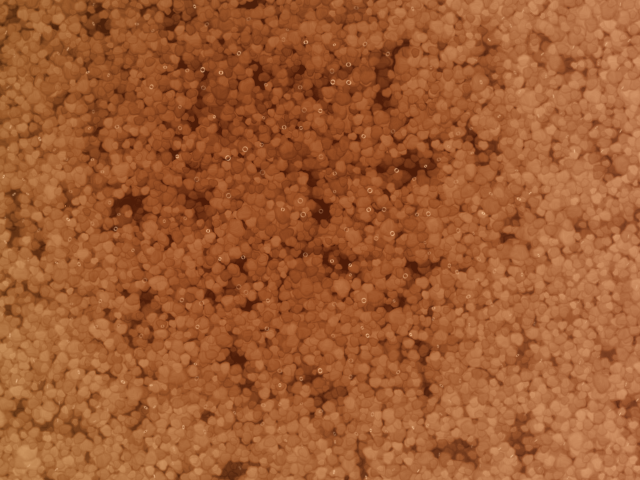
Give the GLSL for this texture, as a WebGL 1 fragment shader.

```glsl
precision highp float;
// Wet orange-brown sand seen close up: layers of rounded grains piled from
// dark to light. Layered sines open dark pits between them, a broad light
// pales the borders, and tiny bubbles and glints lie scattered on top.

uniform vec2 u_resolution;

#define LAYERS 5
#define GRAIN_CELL 0.0245
#define GRAIN_SOFT 0.0026
#define BUBBLE_CELL 0.044
#define BUBBLE_RADIUS 0.0046
#define PIT_SCALE 13.0
#define PIT_DEPTH 1.1
#define DEEP vec3(0.31, 0.11, 0.03)
#define RUST vec3(0.61, 0.315, 0.145)
#define PALE vec3(0.81, 0.545, 0.355)
#define GLINT vec3(0.95, 0.76, 0.58)

vec3 hash3(vec2 p) {
  vec3 q = fract(p.xyx * vec3(0.1031, 0.1030, 0.0973));
  q += dot(q, q.yxz + 33.33);
  return fract((q.xxy + q.yzz) * q.zyx);
}

// Layered, rotated and bent sines, roughly -1 to 1.
float clouds(vec2 p) {
  float sum = 0.0, amp = 0.5;
  for (int i = 0; i < 4; i++) {
    p = mat2(0.8, 0.6, -0.6, 0.8) * p * 1.7 + vec2(1.7, 4.1);
    p += 0.6 * sin(p.yx * 1.3);
    sum += amp * sin(p.x) * sin(p.y);
    amp *= 0.72;
  }
  return sum;
}

float pitAt(vec2 p) {
  return smoothstep(0.05, 0.8, clouds(p * PIT_SCALE));
}

// 0 in the red middle, 1 at the pale borders.
float borderAt(vec2 uv) {
  return smoothstep(0.14, 0.66, length((uv - vec2(0.44, 0.57)) * vec2(1.2, 0.9)));
}

float lightAt(vec2 uv) {
  float topLeft = smoothstep(0.45, 1.0, uv.y) * (1.0 - smoothstep(0.3, 0.85, uv.x));
  return mix(-0.07, 0.17, borderAt(uv)) - 0.17 * topLeft + 0.06 * smoothstep(0.6, 1.0, uv.x);
}

vec3 sandColor(float tone) {
  vec3 c = mix(DEEP, RUST, clamp(tone * 2.0, 0.0, 1.0));
  return mix(c, PALE, clamp(tone * 2.0 - 1.0, 0.0, 1.15));
}

// Lays one sheet of irregular grains over the tone so far.
float addGrains(float tone, vec2 p, float level, float soft) {
  vec2 shifted = p + level * vec2(7.31, 3.77);
  vec2 cell = floor(shifted / GRAIN_CELL);
  for (int j = -1; j <= 1; j++) {
    for (int i = -1; i <= 1; i++) {
      vec2 id = cell + vec2(float(i), float(j));
      vec3 h = hash3(id + level * 57.0);
      vec3 k = hash3(id + 211.0 + level * 31.0);
      vec2 center = (id + 0.5 + 0.8 * (h.xy - 0.5)) * GRAIN_CELL;
      vec2 q = shifted - center;
      float radius = GRAIN_CELL * (0.29 + 0.23 * h.z + 0.34 * pow(k.x, 9.0));
      float angle = atan(q.y, q.x + 0.00001);
      float bumps = 0.10 * sin(2.0 * angle + 6.3 * k.y) + 0.07 * sin(3.0 * angle + 6.3 * k.z)
                  + 0.04 * sin(5.0 * angle + 6.3 * h.x);
      float d = length(q) - radius * (1.0 + bumps);
      if (d < soft) {
        float pit = pitAt(p - q);
        float present = step(k.y, 1.02 - PIT_DEPTH * pit * level);
        float dome = clamp(-d / radius, 0.0, 1.0);
        float facing = dot(q, vec2(-0.3, 0.95)) / radius;
        float grain = mix(0.20, 0.62, sqrt(level)) + 0.25 * (k.z - 0.5) - 0.13 * pit;
        grain += 0.11 * smoothstep(0.0, 0.4, dome) - 0.07 + 0.05 * facing;
        tone = mix(tone, grain, present * (1.0 - smoothstep(-soft, soft, d)));
      }
    }
  }
  return tone;
}

// Rings in the middle that shrink to slanted streaks near the borders.
float bubbles(vec2 p, float border, float soft) {
  float shine = 0.0;
  vec2 cell = floor(p / BUBBLE_CELL);
  for (int j = -1; j <= 1; j++) {
    for (int i = -1; i <= 1; i++) {
      vec2 id = cell + vec2(float(i), float(j));
      vec3 h = hash3(id + 503.0);
      vec3 k = hash3(id + 907.0);
      vec2 q = p - (id + 0.5 + 0.8 * (h.xy - 0.5)) * BUBBLE_CELL;
      float turn = mix(6.3 * k.x, 0.6 + 0.8 * k.x, border);
      q = mat2(cos(turn), -sin(turn), sin(turn), cos(turn)) * q;
      q.x *= mix(1.0, 0.5, border);
      float radius = BUBBLE_RADIUS * (0.45 + 0.6 * k.y) * (1.0 - 0.85 * border);
      float d = (length(q) - radius) / soft;
      float side = 0.35 + 0.65 * smoothstep(-0.3, 1.0, abs(q.x) / (length(q) + 0.0001));
      shine += step(h.z, 0.42) * (0.3 + 0.6 * k.z * k.z) * side * exp(-d * d);
    }
  }
  return min(shine, 1.0);
}

void main() {
  vec2 uv = gl_FragCoord.xy / u_resolution;
  vec2 p = gl_FragCoord.xy / u_resolution.y;
  float pixel = 1.0 / u_resolution.y;
  float border = borderAt(uv);
  float soft = max(GRAIN_SOFT * (0.75 + 0.4 * border), 0.7 * pixel);

  // Pile the grains from the deepest sheet to the top one.
  float tone = 0.12;
  for (int i = 0; i < LAYERS; i++) {
    tone = addGrains(tone, p, float(i) / float(LAYERS - 1), soft);
  }
  tone += lightAt(uv) + 0.06 * clouds(p * 75.0) - 0.06 * pitAt(p);

  // Colour, with yellower borders and a pinkish haze at the right.
  vec3 color = sandColor(tone);
  color += border * mix(vec3(-0.01, 0.035, 0.015), vec3(0.0, 0.015, 0.03), uv.x);
  color = mix(color, GLINT, 0.8 * bubbles(p, border, max(0.0014, 0.7 * pixel)));
  gl_FragColor = vec4(color, 1.0);
}
```
